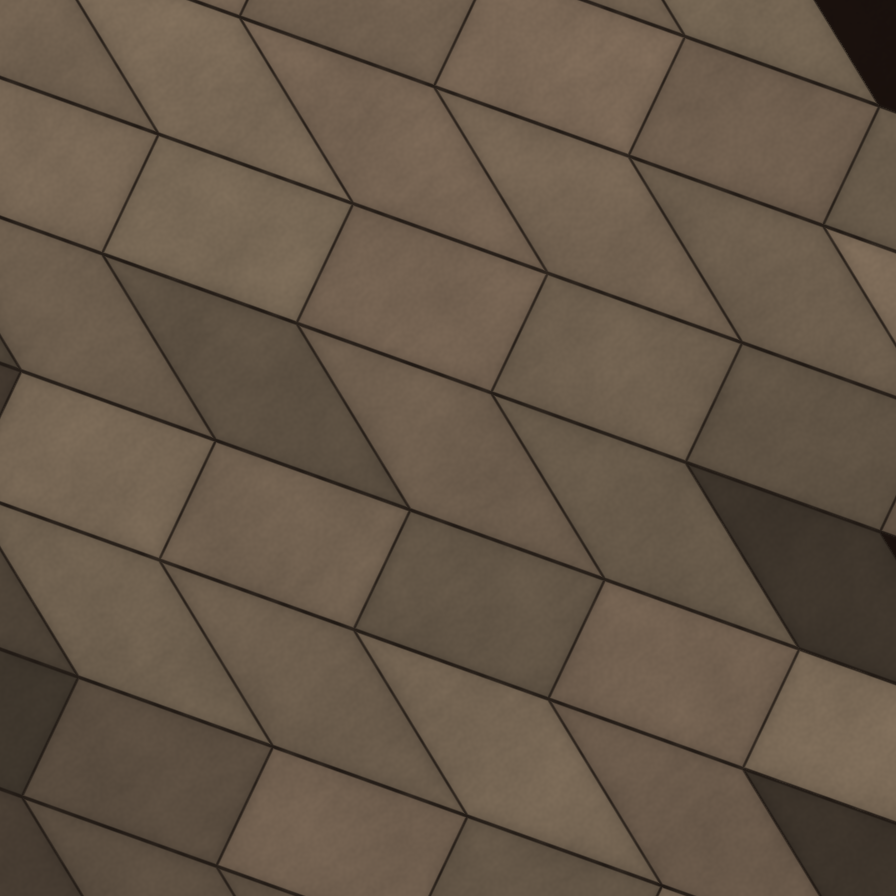
Write a three.js fragment shader that draws this pattern.

```glsl
// Tilted chevron bands of worn brown stone tiles with thin dark seams.
varying vec2 vUv;

#define ORIGIN vec2(0.1771, 0.8503)   // one lattice corner
#define STEP vec2(0.2171, -0.0776)    // corner to corner along a band
#define PERIOD vec2(0.0638, -0.3418)  // one upright band plus one slanted band
#define FOLD 0.489                    // share of the period in the upright band
#define LEAN -0.435                   // sideways shift at the fold, in steps
#define BAND_SEAM 0.0019              // half widths of the seams
#define SIDE_SEAM 0.0014
#define SOFT 0.0012
#define STONE vec3(1.0, 0.857, 0.705)
#define SEAM_COLOR vec3(0.125, 0.098, 0.078)
#define GAP_COLOR vec3(0.10, 0.065, 0.05)
#define TONE_SPREAD 0.135

float cross2(vec2 a, vec2 b) {
  return a.x * b.y - a.y * b.x;
}

float hash(vec2 p) {
  vec3 q = fract(vec3(p.xyx) * 0.1031);
  q += dot(q, q.yzx + 33.33);
  return fract((q.x + q.y) * q.z);
}

vec2 gradient(vec2 cell) {
  float angle = 6.2832 * hash(cell + 57.0);
  return vec2(cos(angle), sin(angle));
}

float gradientNoise(vec2 p) {
  vec2 i = floor(p), f = fract(p);
  vec2 s = f * f * f * (f * (f * 6.0 - 15.0) + 10.0);
  vec2 e = vec2(1.0, 0.0);
  float low = mix(dot(gradient(i), f), dot(gradient(i + e), f - e), s.x);
  float high = mix(dot(gradient(i + e.yx), f - e.yx),
                   dot(gradient(i + 1.0), f - 1.0), s.x);
  return mix(low, high, s.y);
}

float fbm(vec2 p) {
  float sum = 0.0, amplitude = 0.5;
  for (int octave = 0; octave < 4; octave++) {
    sum += amplitude * gradientNoise(p);
    p = mat2(1.6, 1.2, -1.2, 1.6) * p + 7.3;
    amplitude *= 0.5;
  }
  return sum;
}

// Tile id in xy (column, band), distance to band seam in z, to side seam in w.
vec4 chevronTile(vec2 p) {
  float area = cross2(STEP, PERIOD);
  float along = cross2(p, PERIOD) / area;
  float down = cross2(STEP, p) / area;
  float row = floor(down), f = fract(down);
  float slanted = step(FOLD, f);

  float u = along - LEAN * mix(f / FOLD, (1.0 - f) / (1.0 - FOLD), slanted);
  vec2 side = mix(PERIOD * FOLD + STEP * LEAN,
                  PERIOD * (1.0 - FOLD) - STEP * LEAN, slanted);
  float sideDist = (0.5 - abs(fract(u) - 0.5)) * abs(cross2(STEP, side)) / length(side);
  float bandDist = min(min(f, 1.0 - f), abs(f - FOLD)) * abs(area) / length(STEP);
  return vec4(floor(u), 2.0 * row + slanted, bandDist, sideDist);
}

float seam(float dist, float halfWidth) {
  return 1.0 - smoothstep(halfWidth - SOFT, halfWidth + SOFT, dist);
}

void main() {
  vec4 tile = chevronTile(vUv - ORIGIN);
  vec2 id = tile.xy;
  float slanted = mod(id.y, 2.0);

  // Tone of each tile, lighter toward the top
  float tone = 0.43 + TONE_SPREAD * (hash(id + 20.0) - 0.5);
  tone += 0.07 * (vUv.y - 0.5) + 0.02 * (vUv.x - 0.5);

  // Shaded tiles on both flanks, and open gaps in alternate slanted bands
  float rightShade = slanted * step(2.5, id.x) * step(0.0, id.y);
  tone *= 1.0 - 0.42 * rightShade - 0.33 * step(id.x, -1.5);
  float gap = slanted * step(3.5, id.x) * step(mod(id.y, 4.0), 1.5);

  // Mottling, diagonal brushing and fine grain
  vec2 q = vUv + 3.0 * vec2(hash(id + 3.0), hash(id + 91.0));
  vec2 brushed = vec2(dot(q, vec2(0.77, 0.64)), dot(q, vec2(-0.64, 0.77)));
  float wear = 0.15 * fbm(q * 9.0) + 0.06 * fbm(brushed * vec2(28.0, 75.0));
  wear += 0.035 * gradientNoise(q * 190.0);
  tone *= 1.0 + wear;

  // Soft grime beside the seams
  float nearest = min(tile.z, tile.w);
  tone *= 1.0 - 0.14 * exp(-nearest / 0.007);

  vec3 tint = STONE + vec3(0.0, 0.024, 0.012) * (hash(id + 45.0) - 0.5);
  vec3 color = mix(tone * tint, GAP_COLOR * (1.0 + wear), gap);
  float line = max(seam(tile.z, BAND_SEAM), 0.9 * seam(tile.w, SIDE_SEAM));
  line *= 0.9 + 0.2 * gradientNoise(vUv * 60.0);
  color = mix(color, SEAM_COLOR, clamp(line, 0.0, 1.0) * (1.0 - 0.5 * gap));
  gl_FragColor = vec4(color, 1.0);
}
```
